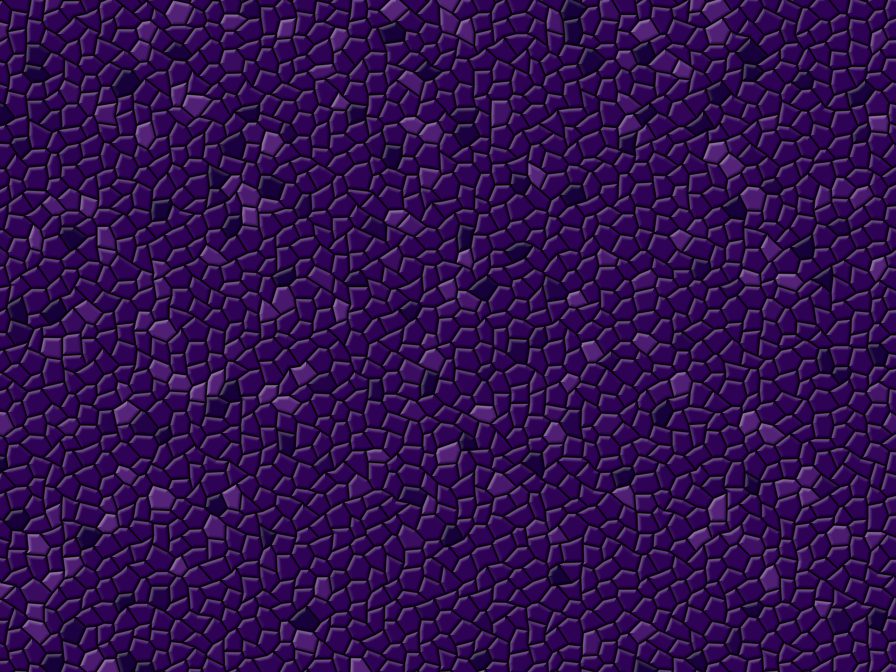
Write a WebGL 2 fragment shader that draws this texture.

```glsl
#version 300 es
precision highp float;
precision highp int;
// Purple pebbled leather: flat-topped hexagons in staggered columns, whose
// shared corners are moved at random. Each cell is bevelled, lit from the
// upper left, tinted by a hash and parted from the others by thin grooves.

uniform vec2 u_resolution;
out vec4 outColor;

const float CELLS_PER_HEIGHT = 32.5;
const float SQRT3 = 1.7320508;
const vec2 LATTICE = vec2(0.5, 0.5 * SQRT3);  // lattice step, hexagon side = 1
const float JITTER = 0.8;
const vec2 LIGHT_DIR = vec2(-0.64, 0.77);

const vec3 FACE = vec3(0.182, 0.008, 0.335);
const vec3 PALE_FACE = vec3(0.33, 0.14, 0.47);
const vec3 DARK_FACE = vec3(0.09, 0.005, 0.23);
const vec3 GROOVE = vec3(0.03, 0.01, 0.045);
const vec3 SHEEN = vec3(0.27, 0.31, 0.23);

// Corners of a hexagon around its centre, in lattice steps
const ivec2 CORNERS[6] = ivec2[6](ivec2(2, 0), ivec2(1, 1), ivec2(-1, 1),
                                  ivec2(-2, 0), ivec2(-1, -1), ivec2(1, -1));

struct Cell {
    ivec2 centre;
    float edge;     // distance to the border
    vec2 outward;   // normal of the closest side
    bool inside;
};

// Integer hash giving three values in 0..1
vec3 hash3(ivec2 id, uint seed) {
    uvec3 v = uvec3(uvec2(id + 4096), seed) * 1664525u + 1013904223u;
    v.x += v.y * v.z;
    v.y += v.z * v.x;
    v.z += v.x * v.y;
    v ^= v >> 16u;
    v.x += v.y * v.z;
    v.y += v.z * v.x;
    v.z += v.x * v.y;
    return vec3(v >> 8u) / 16777216.0;
}

vec2 cornerPosition(ivec2 corner) {
    return vec2(corner) * LATTICE + (hash3(corner, 3u).xy - 0.5) * JITTER;
}

// Distance to the six sides, with a crossing test for the inside
Cell measureCell(vec2 p, ivec2 centre) {
    Cell cell = Cell(centre, 10.0, vec2(0.0), false);
    vec2 a = cornerPosition(centre + CORNERS[5]);
    for (int i = 0; i < 6; i++) {
        vec2 b = cornerPosition(centre + CORNERS[i]);
        vec2 side = b - a;
        vec2 rel = p - a;
        float along = clamp(dot(rel, side) / dot(side, side), 0.0, 1.0);
        float d = length(rel - side * along);
        if (d < cell.edge) {
            cell.edge = d;
            cell.outward = normalize(vec2(side.y, -side.x));
        }
        bool above = side.x * rel.y > side.y * rel.x;
        if ((a.y > p.y) != (b.y > p.y) && above == (side.y > 0.0))
            cell.inside = !cell.inside;
        a = b;
    }
    return cell;
}

// Search the columns and rows around the point for the cell holding it
Cell findCell(vec2 p) {
    vec2 q = p / LATTICE;
    int column = int(round(q.x / 3.0));
    int row = int(round((q.y - float(column & 1)) * 0.5));
    for (int i = 0; i < 9; i++) {
        int c = column + (i + 1) % 3 - 1;
        int r = row + (i / 3 + 1) % 3 - 1;
        Cell cell = measureCell(p, ivec2(3 * c, 2 * r + (c & 1)));
        if (cell.inside) return cell;
    }
    return Cell(ivec2(0), 0.0, vec2(0.0), false);
}

// Mostly one purple, with a few paler and a few darker cells
vec3 faceColor(ivec2 id) {
    float pick = hash3(id, 11u).z;
    vec3 color = mix(FACE, PALE_FACE, smoothstep(0.85, 1.0, pick));
    return mix(color, DARK_FACE, 1.0 - smoothstep(0.02, 0.08, pick));
}

vec3 shadeLeather(vec2 p) {
    Cell cell = findCell(p);
    float facing = dot(cell.outward, LIGHT_DIR);
    float lit = smoothstep(0.0, 0.9, facing) * (1.0 - smoothstep(0.1, 0.46, cell.edge));
    float shaded = smoothstep(0.0, 0.9, -facing) * (1.0 - smoothstep(0.08, 0.34, cell.edge));
    vec3 color = (faceColor(cell.centre) + SHEEN * lit) * (1.0 - 0.45 * shaded);
    return mix(GROOVE, color, smoothstep(0.02, 0.125, cell.edge));
}

void main() {
    vec3 total = vec3(0.0);
    for (int i = 0; i < 4; i++) {
        vec2 subpixel = (vec2(i & 1, i >> 1) - 0.5) * 0.5;
        vec2 uv = (gl_FragCoord.xy + subpixel) / u_resolution.y;
        total += shadeLeather(uv * CELLS_PER_HEIGHT * SQRT3);
    }
    outColor = vec4(total * 0.25, 1.0);
}
```
